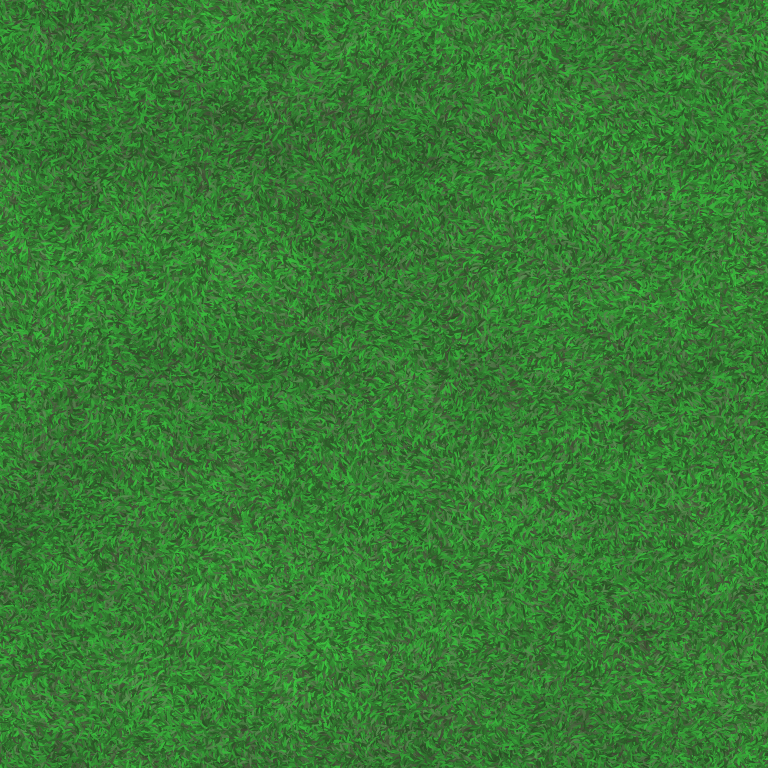
Give the GLSL for this texture, as a Shadertoy shader.

```glsl
// Dense lawn of short, fine grass blades combed into small swirling tufts.

vec3 hash33(vec3 p) {
    p = fract(p * vec3(0.1031, 0.1030, 0.0973));
    p += dot(p, p.yxz + 33.33);
    return fract((p.xxy + p.yxx) * p.zyx);
}

float valueNoise(vec2 p, float seed) {
    vec2 cell = floor(p), f = fract(p);
    f = f * f * (3.0 - 2.0 * f);
    float a = hash33(vec3(cell, seed)).x;
    float b = hash33(vec3(cell + vec2(1, 0), seed)).x;
    float c = hash33(vec3(cell + vec2(0, 1), seed)).x;
    float d = hash33(vec3(cell + vec2(1, 1), seed)).x;
    return mix(mix(a, b, f.x), mix(c, d, f.x), f.y);
}

// Coverage of a curved, tapered blade centred on the origin
float bladeMask(vec2 p, float angle, float halfLength, float halfWidth, float bend, float pixel) {
    float c = cos(angle), s = sin(angle);
    vec2 q = vec2(c * p.x + s * p.y, c * p.y - s * p.x);
    float t = q.x / halfLength;
    float across = abs(q.y + bend * halfLength * (t * t - 0.4));
    return clamp((halfWidth * (1.0 - t * t) - across) / pixel + 0.5, 0.0, 1.0)
         * step(abs(t), 1.15);
}

// Fresh green from shade to light, with some dry grey-brown blades
vec3 bladeColor(float tone, float kind, float dryShare) {
    vec3 fresh = mix(vec3(0.17, 0.31, 0.15), vec3(0.225, 0.72, 0.235), tone);
    vec3 dry = mix(vec3(0.26, 0.29, 0.21), vec3(0.34, 0.55, 0.31), tone);
    return mix(fresh, dry, smoothstep(-0.06, 0.06, dryShare - kind));
}

void mainImage(out vec4 fragColor, in vec2 fragCoord) {
    vec2 uv = fragCoord / iResolution.y;
    float pixel = 1.0 / iResolution.y;

    // Combing direction and broad patches of tone
    float flow = 6.5 * valueNoise(uv * 13.0, 91.0) + 2.0 * valueNoise(uv * 29.0, 92.0);
    float patches = 0.45 * valueNoise(uv * vec2(4.0, 6.0), 93.0)
                  + 0.35 * valueNoise(uv * vec2(11.0, 15.0), 94.0)
                  + 0.20 * valueNoise(uv * vec2(27.0, 34.0), 95.0);
    float dryShare = 0.25 + 0.2 * (valueNoise(uv * vec2(16.0, 22.0), 96.0) - 0.5);

    // Layers of blades, painted from the ground up
    vec3 color = vec3(0.18, 0.36, 0.16);
    for (int layer = 0; layer < 8; layer++) {
        float seed = float(layer) * 7.0 + 3.0;
        vec2 p = uv * 120.0 + hash33(vec3(seed)).xy * 9.0;
        vec2 home = floor(p);
        for (int y = -1; y <= 1; y++)
        for (int x = -1; x <= 1; x++) {
            vec2 cell = home + vec2(x, y);
            vec3 place = hash33(vec3(cell, seed));
            vec3 look = hash33(vec3(cell, seed + 60.0));
            float angle = flow + 2.4 * (place.z - 0.5);
            float halfLength = mix(0.5, 0.9, look.z);
            float halfWidth = mix(0.12, 0.2, fract(look.z * 7.0));
            float bend = 0.5 * (fract(place.z * 9.0) - 0.5);
            float mask = bladeMask(p - cell - place.xy, angle, halfLength,
                                   halfWidth, bend, pixel * 120.0);
            color = mix(color, bladeColor(look.x, look.y, dryShare), mask);
        }
    }

    color *= 1.0 + vec3(0.15, 0.26, 0.15) * (patches - 0.5);
    fragColor = vec4(color, 1.0);
}
```
